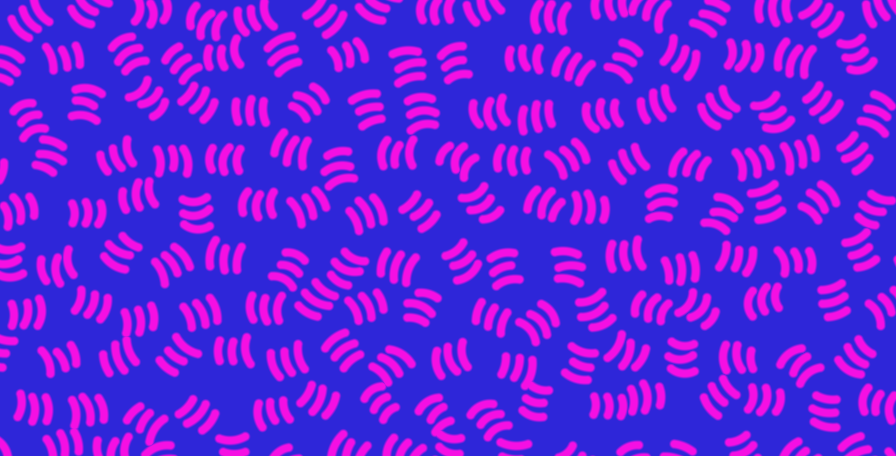
Write a WebGL 2 fragment shader that draws this pattern.

```glsl
#version 300 es
precision highp float;

// Scattered bundles of three short, curved, round-ended strokes on a flat
// ground. Bundles sit on a staggered lattice loosened by jitter and gradient
// noise; each stroke is the exact distance to a circular arc.

uniform vec2 u_resolution;
out vec4 fragColor;

// Lengths are fractions of the canvas height.
const vec3 GROUND = vec3(0.18, 0.15, 0.85);
const vec3 INK = vec3(0.96, 0.06, 0.89);
const vec2 PITCH = vec2(0.125, 0.108);       // bundle spacing: along a row, between rows
const float JITTER = 0.018;                  // random shift of a bundle
const float WARP = 0.035;                    // smooth drift of the lattice
const float WARP_FREQ = 2.5;
const float STROKE_GAP = 0.030;              // between stroke centre lines
const float HALF_WIDTH = 0.0092;
const vec2 HALF_LENGTH = vec2(0.020, 0.031); // shortest, longest
const vec2 BEND_RADIUS = vec2(0.042, 0.085); // tightest, flattest
const float SLIDE = 0.006;                   // stroke shift along its length
const float FAN = 0.13;                      // stroke tilt within a bundle
const float UPRIGHT_BIAS = 0.2;
const float SOFTNESS = 0.0037;               // half width of the edge ramp
const float TAU = 6.2831853;

vec3 hash3(vec2 p) {
    vec3 q = fract(p.xyx * vec3(0.1031, 0.1030, 0.0973));
    q += dot(q, q.yxz + 33.33);
    return fract((q.xxy + q.yzz) * q.zyx);
}

vec2 gradientAt(vec2 cell) {
    float angle = TAU * hash3(cell + 71.0).x;
    return vec2(cos(angle), sin(angle));
}

float gradientNoise(vec2 p) {
    vec2 cell = floor(p);
    vec2 f = p - cell;
    vec2 fade = f * f * f * (f * (f * 6.0 - 15.0) + 10.0);
    vec2 e = vec2(1.0, 0.0);
    float a = dot(gradientAt(cell), f);
    float b = dot(gradientAt(cell + e.xy), f - e.xy);
    float c = dot(gradientAt(cell + e.yx), f - e.yx);
    float d = dot(gradientAt(cell + e.xx), f - e.xx);
    return mix(mix(a, b, fade.x), mix(c, d, fade.x), fade.y);
}

vec2 rotate(vec2 p, float angle) {
    float c = cos(angle), s = sin(angle);
    return vec2(c * p.x - s * p.y, s * p.x + c * p.y);
}

// Arc through the origin, running along y and curving towards -x.
float arcDistance(vec2 p, float radius, float halfLength) {
    p.x += radius;
    float reach = halfLength / radius;
    float angle = clamp(atan(p.y, p.x), -reach, reach);
    return length(p - radius * vec2(cos(angle), sin(angle)));
}

// Three near-parallel strokes, all bent the same way.
float bundleDistance(vec2 p, vec2 id) {
    vec3 pose = hash3(id + 19.0);
    float angle = TAU * pose.x;
    p = rotate(p, angle - UPRIGHT_BIAS * sin(2.0 * angle));
    float radius = mix(BEND_RADIUS.x, BEND_RADIUS.y, pose.y);
    float nearest = 1.0;
    for (int i = -1; i <= 1; i++) {
        vec3 vary = hash3(id * 3.0 + vec2(float(i) + 137.0, 211.0));
        vec2 offset = vec2(float(i) * STROKE_GAP, (vary.x * 2.0 - 1.0) * SLIDE);
        vec2 q = rotate(p - offset, (vary.y * 2.0 - 1.0) * FAN);
        float halfLength = mix(HALF_LENGTH.x, HALF_LENGTH.y, vary.z);
        nearest = min(nearest, arcDistance(q, radius, halfLength));
    }
    return nearest - HALF_WIDTH;
}

vec2 bundleCentre(vec2 id) {
    vec2 lattice = vec2(id.x + 0.5 * mod(id.y, 2.0), id.y) * PITCH;
    vec2 q = lattice * WARP_FREQ + 20.0;
    vec2 drift = vec2(gradientNoise(q), gradientNoise(q + 43.7));
    return lattice + WARP * drift + JITTER * (hash3(id + 53.0).xy * 2.0 - 1.0);
}

void main() {
    vec2 p = gl_FragCoord.xy / u_resolution.y;

    // Nearest stroke among the surrounding bundles
    float nearest = 1.0;
    float baseRow = round(p.y / PITCH.y);
    for (int j = -1; j <= 1; j++) {
        float row = baseRow + float(j);
        float column = round(p.x / PITCH.x - 0.5 * mod(row, 2.0));
        for (int i = -1; i <= 1; i++) {
            vec2 id = vec2(column + float(i), row);
            nearest = min(nearest, bundleDistance(p - bundleCentre(id), id));
        }
    }

    // Flat colours with a smooth edge
    float edge = max(SOFTNESS, 0.75 / u_resolution.y);
    float ink = 1.0 - smoothstep(-edge, edge, nearest);
    fragColor = vec4(mix(GROUND, INK, ink), 1.0);
}
```
